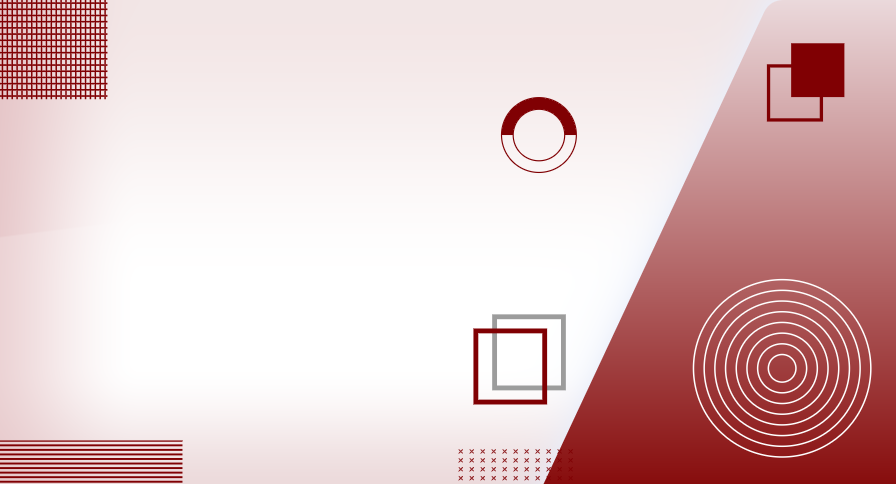
Write a WebGL 2 fragment shader that draws this background.

```glsl
#version 300 es
precision highp float;
// Geometric red and white backdrop: a soft pink wash, a slanted gradient panel,
// and flat ornaments (rings, squares, grid, stripes, crosses) from distance functions.
// Lengths are fractions of the canvas height, with the origin at the lower left.
uniform vec2 u_resolution;
out vec4 outColor;

const vec3 MAROON = vec3(0.50, 0.0, 0.01);
const vec3 GRAY = vec3(0.61);
const vec3 WHITE = vec3(1.0);

// Smooth coverage of a filled shape; px is the size of one pixel.
float fill(float d, float px) {
  return clamp(0.5 - d / px, 0.0, 1.0);
}

// Coverage of a line of the given width, dimmed when thinner than a pixel.
float stroke(float d, float width, float px) {
  return clamp(0.5 + (0.5 * width - abs(d)) / px, 0.0, min(1.0, width / px));
}

float box(vec2 p, vec2 halfSize) {
  vec2 q = abs(p) - halfSize;
  return length(max(q, 0.0)) + min(max(q.x, q.y), 0.0);
}

// Square outline whose thickness lies inside its outer edge.
float frame(vec2 p, vec2 halfSize, float width, float px) {
  return stroke(box(p, halfSize) + 0.5 * width, width, px);
}

float smoothMax(float a, float b, float k) {
  float h = max(k - abs(a - b), 0.0) / k;
  return max(a, b) + 0.25 * h * h * k;
}

// Distance to the nearest of evenly spaced parallel lines.
float repeatLine(float x, float spacing) {
  return (fract(x / spacing) - 0.5) * spacing;
}

// Slanted panel with a rounded upper corner.
float panel(vec2 p) {
  float slant = -dot(p - vec2(1.123, 0.0), vec2(0.9059, -0.4235));
  return smoothMax(slant, p.y - 1.0, 0.0265);
}

// Pale wash: tinted at the top, the bottom and the left side.
vec3 backdrop(vec2 p, float px) {
  vec3 color = mix(WHITE, vec3(0.95, 0.90, 0.90), smoothstep(0.40, 1.0, p.y));
  color = mix(color, vec3(0.92, 0.845, 0.85), 1.0 - smoothstep(-0.04, 0.25, p.y));
  float side = 1.0 - smoothstep(-0.08, 0.29, p.x);
  float fold = fill(0.51 + 0.125 * p.x - p.y, 2.0 * px);
  float strength = mix(0.78, 0.95, fold);
  return mix(color, vec3(0.89, 0.75, 0.76), side * strength);
}

// Ring with a solid upper half and a thin outlined lower half.
float halfRing(vec2 p, float outer, float inner, float px) {
  float r = length(p);
  float band = max(r - outer, inner - r);
  float solid = fill(max(band, -p.y), px);
  float lines = max(stroke(r - outer, 0.0024, px), stroke(r - inner, 0.0024, px));
  return max(solid, lines);
}

float concentric(vec2 p, float first, float gap, float count, float px) {
  float r = length(p);
  float index = clamp(round((r - first) / gap), 0.0, count - 1.0);
  return stroke(r - first - index * gap, 0.0031, px);
}

// Lattice of small diagonal crosses starting at p = 0.
float crosses(vec2 p, vec2 gap, vec2 count, float px) {
  vec2 q = abs(p - gap * clamp(round(p / gap), vec2(0.0), count - 1.0));
  float lines = stroke((q.x - q.y) * 0.7071, 0.0023, px);
  return lines * fill(max(q.x, q.y) - 0.0045, px);
}

void main() {
  float px = 1.0 / u_resolution.y;
  vec2 p = gl_FragCoord.xy * px;
  vec3 color = backdrop(p, px);

  // Panel with a cool glow along its edge
  float edge = panel(p);
  color = mix(color, vec3(0.91, 0.93, 0.98), 0.7 * exp(-max(edge, 0.0) / 0.035));
  vec3 shade = mix(vec3(0.53, 0.05, 0.05), vec3(0.92, 0.85, 0.86), p.y);
  color = mix(color, shade, fill(edge, px));

  // Woven grid in the upper left corner
  float weave = max(stroke(repeatLine(p.x, 0.0101), 0.0031, px),
                    stroke(repeatLine(1.0 - p.y, 0.0128), 0.0034, px));
  color = mix(color, MAROON, weave * fill(box(p - vec2(0.0, 1.0), vec2(0.222, 0.205)), px));

  // Stripes in the lower left corner
  float stripes = stroke(repeatLine(p.y, 0.0094), 0.0040, px);
  color = mix(color, MAROON, stripes * fill(box(p, vec2(0.377, 0.090)), px));

  // Crosses along the bottom
  float marks = crosses(p - vec2(0.952, 0.0121), vec2(0.0227, 0.0184), vec2(11.0, 4.0), px);
  color = mix(color, MAROON, 0.85 * marks);

  // Rings
  color = mix(color, MAROON, halfRing(p - vec2(1.1135, 0.721), 0.0773, 0.0532, px));
  color = mix(color, WHITE, concentric(p - vec2(1.616, 0.239), 0.0285, 0.0221, 8.0, px));

  // Overlapping squares
  vec2 largeSize = vec2(0.0761, 0.0785);
  color = mix(color, GRAY, frame(p - vec2(1.093, 0.272), largeSize, 0.0100, px));
  color = mix(color, MAROON, frame(p - vec2(1.0543, 0.2428), largeSize, 0.0100, px));
  color = mix(color, MAROON, frame(p - vec2(1.6425, 0.808), vec2(0.058, 0.0592), 0.0068, px));
  color = mix(color, MAROON, fill(box(p - vec2(1.6896, 0.855), vec2(0.055, 0.0556)), px));

  outColor = vec4(color, 1.0);
}
```
